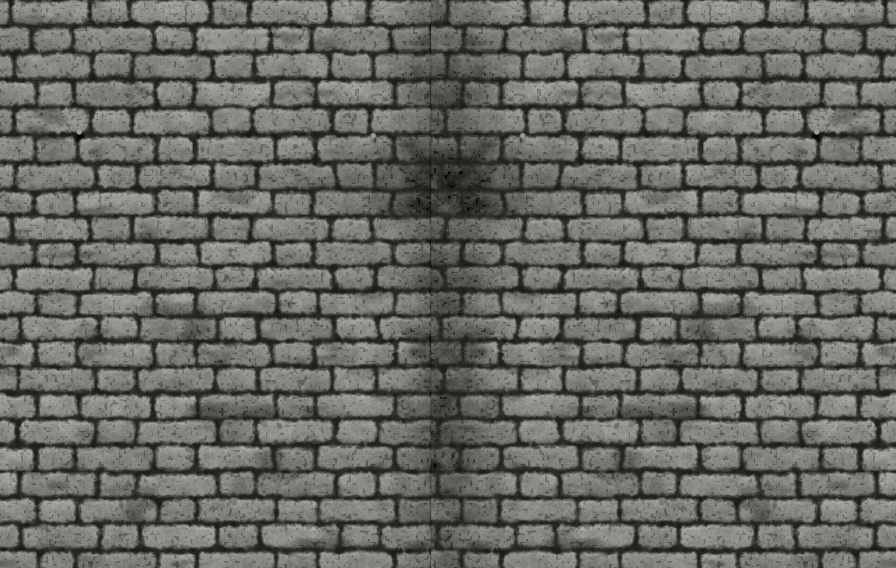
A Shadertoy shader for this texture:

```glsl
// Weathered grey brick wall: 22 courses of alternating short and long bricks,
// mirrored about the middle with a visible seam. Bricks are rounded boxes with
// noisy edges over dark mortar, then grain, pits and soot stains are added.

float hash(vec2 p) {
    p = fract(p * vec2(0.1031, 0.1137));
    p += dot(p, p.yx + 33.33);
    return fract((p.x + p.y) * p.x * 17.31);
}

float noise(vec2 p) {
    vec2 i = floor(p), f = fract(p);
    f = f * f * (3.0 - 2.0 * f);
    return mix(mix(hash(i), hash(i + vec2(1, 0)), f.x),
               mix(hash(i + vec2(0, 1)), hash(i + vec2(1, 1)), f.x), f.y);
}

float fbm(vec2 p) {
    float sum = 0.0, amp = 0.533;
    for (int i = 0; i < 4; i++) {
        sum += amp * noise(p);
        p = p * 2.03 + 17.7;
        amp *= 0.5;
    }
    return sum;
}

// Position of the joint to the left of brick b in a course
float joint(float b, float row) {
    float jitter = 4.0 * (hash(vec2(b + 40.0, row + 7.0)) - 0.5);
    return floor(b / 2.0) * 102.5 + mod(b, 2.0) * 35.0 + jitter;
}

float roundedBox(vec2 p, vec2 halfSize, float radius) {
    vec2 q = abs(p) - halfSize + radius;
    return length(max(q, 0.0)) + min(max(q.x, q.y), 0.0) - radius;
}

void mainImage(out vec4 fragColor, in vec2 fragCoord) {
    // Wall space: 768 by 486 units, y downward, right part mirrored
    vec2 wall = fragCoord / iResolution.xy * vec2(768.0, 486.0);
    wall.y = 486.0 - wall.y;
    vec2 p = wall;
    if (p.x > 369.0) p.x = 768.0 - p.x;
    float pixel = 768.0 / iResolution.x;

    // Slightly uneven lines
    vec2 q = p + 2.2 * (vec2(noise(p * 0.09), noise(p * 0.08 + 50.0)) - 0.5);

    // Courses are taller near the top
    float course = (q.y - 10.0) / 22.476;
    course -= 0.28 * exp(-pow((course - 7.0) / 4.0, 2.0)) - 0.5;
    float row = floor(course);
    float y = (course - row - 0.5) * 22.4;

    // Alternate courses are shifted by half a bond
    float shift = mod(row, 2.0) < 0.5 ? 77.5 + 0.35 * row : 29.5 + 0.1 * row;
    float s = q.x - shift - 3.0 * (hash(vec2(row + 3.0, 91.0)) - 0.5);
    float cell = floor(s / 102.5);
    float nearest = 2.0 * cell + step(35.0, s - cell * 102.5);

    // Closest brick of the course
    float d = 1e3, id = 0.0;
    for (float i = -1.0; i <= 1.0; i++) {
        float b = nearest + i;
        float left = joint(b, row), right = joint(b + 1.0, row);
        float lift = 1.4 * (hash(vec2(b + 20.0, row + 60.0)) - 0.5);
        float radius = 3.5 + 3.0 * hash(vec2(b + 31.0, row + 12.0));
        vec2 size = vec2(0.5 * (right - left) - 1.3, 9.9);
        float box = roundedBox(vec2(s - 0.5 * (left + right), y - lift), size, radius);
        if (box < d) { d = box; id = b; }
    }
    d += 2.2 * (noise(p * 0.3) - 0.5) + 0.9 * (noise(p * 0.8) - 0.5);

    // Brick face: own tone, mottling, grain, lit upper half and worn rim
    float tone = 0.535 + 0.07 * (hash(vec2(id + 53.0, row + 29.0)) - 0.5);
    float face = tone + 0.16 * (fbm(p * vec2(0.07, 0.1)) - 0.5);
    face += 0.10 * (fbm(p * 0.35 + 9.0) - 0.5) + 0.07 * (noise(p * 0.95) - 0.5);
    face -= 0.0045 * y;
    face += 0.03 * smoothstep(-5.0, -2.5, d) * step(y, 0.0);
    face -= 0.13 * smoothstep(0.73, 0.86, noise(p * 0.42 + 130.0));

    // Soot: along the seam, in a cloud beside it, and in loose patches
    vec2 cloud = (p - vec2(345.0, 158.0)) / vec2(60.0, 24.0);
    float seamSoot = exp(-pow((p.x - 385.0) / 38.0, 2.0));
    float soot = 0.20 * seamSoot + 0.20 * exp(-dot(cloud, cloud));
    soot *= 0.35 + 1.1 * fbm(p * 0.05 + 71.0);
    soot += 0.14 * smoothstep(0.60, 0.82, fbm(p * vec2(0.025, 0.06) + 23.0));
    face -= soot;

    // Dark mortar, deepest in the middle of the joints
    float mortar = 0.17 + 0.13 * (fbm(p * 0.2 + 40.0) - 0.5) - 0.03 * smoothstep(0.0, 2.0, d);
    float soft = max(1.9, pixel);
    float shade = mix(face, mortar, smoothstep(-soft - 0.8, soft - 0.8, d));

    // Two pale nail heads with a shadow below
    for (float i = 0.0; i < 2.0; i++) {
        vec2 nail = p - vec2(68.0 + 252.0 * i, 113.0 + 3.0 * i);
        shade -= 0.16 * exp(-dot(nail - vec2(1, 4), nail - vec2(1, 4)) / 9.0);
        shade = mix(shade, 0.62, 1.0 - smoothstep(2.2 - pixel, 2.2 + pixel, length(nail)));
    }

    // Thin seam where the two sides meet
    shade -= 0.07 * (1.0 - smoothstep(0.0, 1.6, abs(wall.x - 369.0)));

    vec3 color = vec3(shade) + vec3(0.004, -0.003, -0.023);
    fragColor = vec4(clamp(color, 0.0, 1.0), 1.0);
}
```
